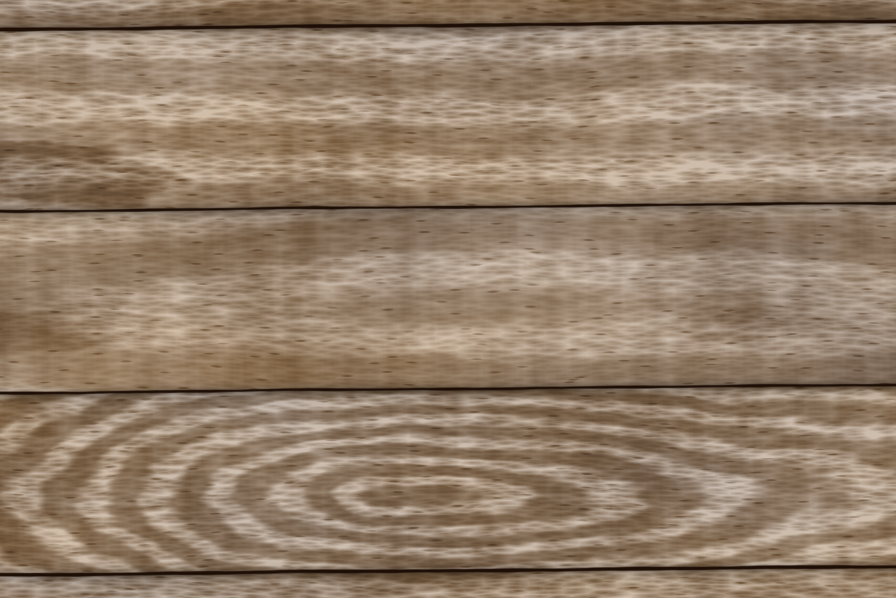
Write a Shadertoy shader that draws this texture.

```glsl
// Weathered horizontal wooden planks with ringed grain, rough fibres, stains and dark seams.

vec2 hash2(vec2 p) {
    vec3 h = fract(p.xyx * vec3(.1031, .1030, .0973));
    h += dot(h, h.yzx + 33.33);
    return fract((h.xx + h.yz) * h.zy);
}

// Cellular noise: distance to the nearest scattered point
float cells(vec2 p) {
    vec2 base = floor(p);
    float nearest = 1.5;
    for (int j = -1; j <= 1; j++)
        for (int i = -1; i <= 1; i++) {
            vec2 cell = base + vec2(i, j);
            nearest = min(nearest, length(cell + hash2(cell + 71.) - p));
        }
    return nearest;
}

// Layered sines, each layer turned and bent, roughly -1 to 1
float waves(vec2 p) {
    float sum = 0., amp = .5;
    for (int i = 0; i < 5; i++) {
        sum += amp * sin(p.x + 1.4 * sin(p.y + float(i)));
        p = mat2(.8, .6, -.6, .8) * p * 1.75 + 2.3;
        amp *= .58;
    }
    return sum;
}

// Ragged blotch, 1 inside and 0 outside
float stain(vec2 p, vec2 centre, vec2 radius) {
    float d = length((p - centre) / radius) + .3 * waves(p * vec2(16., 40.));
    return 1. - smoothstep(.75, 1.05, d);
}

void mainImage(out vec4 fragColor, in vec2 fragCoord) {
    vec2 p = fragCoord / iResolution.y;
    float pixel = 1. / iResolution.y;

    // Four seams, slightly tilted and uneven
    float row = (p.y - .039 - .009 * p.x + .001 * waves(vec2(p.x * 9., 3.))) / .304;
    float plank = floor(row), across = row - plank;
    vec2 s = p + plank * vec2(3.7, 5.3) + 20.;

    // Ring centre (xy), stretch along the plank and ring frequency
    vec4 ring = plank == 0. ? vec4(.66, .41, 1., 8.5)
              : plank == 1. ? vec4(.72, .44, .5, 2.5)
              : vec4(.75, -1., .2, 2.9);
    float warp = waves(s * vec2(4.5, 9.));
    vec2 d = vec2((p.x - ring.x) * ring.z * (p.x < ring.x ? 1. : .5), across - ring.y);
    float radius = length(d) + .045 * warp + .014 * waves(s * vec2(16., 60.));
    float band = smoothstep(-.6, .8, -cos(6.2832 * radius * ring.w));

    // Tone: rings, bleaching, and a shift per plank
    float tone = .52 + (plank == 0. ? .58 : .42) * (band - .48);
    tone += .2 * waves(s * vec2(7., 5.) + 4.);
    tone += plank == 2. ? .1 : plank == 1. ? 0. : plank == 0. ? -.04 : -.16;

    // Raised fibres, rougher on pale rings, with faint upright saw marks
    vec2 grain = s + vec2(0., .008 * warp);
    float rough = mix(.6, 1.25, band) * (plank == 1. ? .7 : 1.);
    tone += rough * .65 * (cells(grain * vec2(28., 150.)) - .45);
    tone += rough * .5 * (cells(grain * vec2(9., 62.)) - .45);
    tone += .09 * waves(s * vec2(75., 6.));

    // Pits and water stains
    tone -= .4 * (1. - smoothstep(.03, .12, cells(grain * vec2(9., 48.) + 7.)));
    tone -= .55 * stain(p, vec2(.08, .71), vec2(.2, .06));
    tone -= .3 * stain(p, vec2(.09, .45), vec2(.16, .045));
    tone -= .25 * stain(p, vec2(1.28, .46), vec2(.13, .03));

    vec3 wood = mix(vec3(.45, .35, .25), vec3(.76, .69, .62), clamp(tone, 0., 1.15));
    wood = mix(wood, vec3(.2, .13, .08), clamp(-tone, 0., 1.));
    wood += vec3(.02, .004, -.022) * waves(s * vec2(3., 8.));

    // Shaded plank edges and the dark gaps between planks
    float edge = min(across, 1. - across) * .304;
    wood *= 1. - .35 * exp(-edge * 170.);
    wood *= 1. - .15 * exp(-(1. - across) * 18.);
    float gap = .0017 + .0007 * abs(floor(row + .5) - 1.5) + .0007 * waves(vec2(p.x * 25., plank));
    wood = mix(vec3(.11, .05, .02), wood, smoothstep(gap - pixel, gap + pixel, edge));

    fragColor = vec4(clamp(wood, 0., 1.), 1.);
}
```
